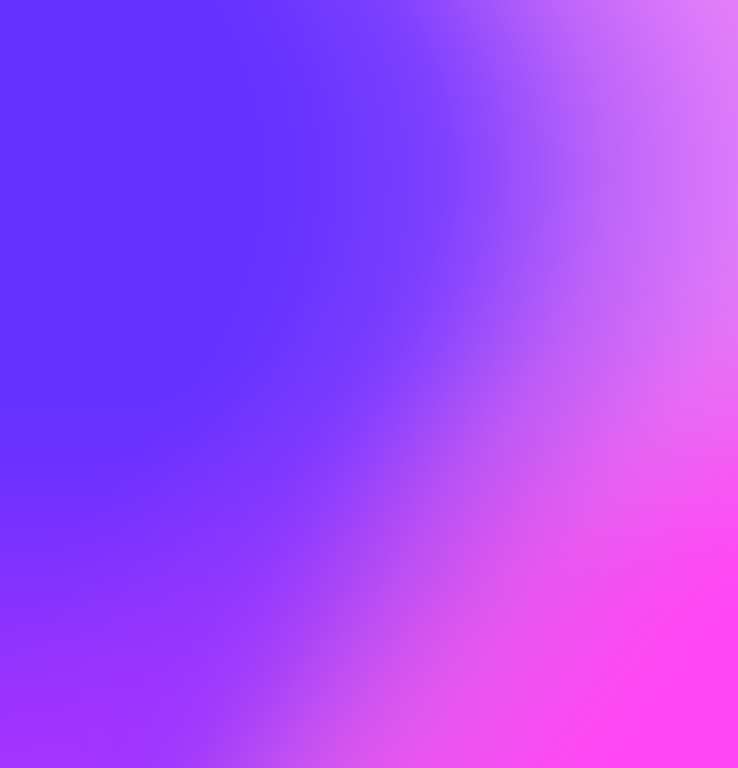
Write a WebGL 2 fragment shader that draws this background.

```glsl
#version 300 es
precision highp float;
// Soft blue-to-pink gradient. A bent distance field runs from the blue upper left
// to the right and bottom edges. Two colour ramps along it, a lilac one above and
// a magenta one below, are blended by height, then a violet glow lifts the lower left.

uniform vec2 u_resolution;
out vec4 fragColor;

// Shape of the field
const float SLANT = 0.74;         // lean of the lower bands
const float BEND = 1.35;          // how far the bands curl back near the top
const float BEND_HEIGHT = 0.5;    // height where the curl begins

// Ramp stops along the field
const float STOPS[5] = float[5](0.62, 0.87, 1.065, 1.29, 1.52);
const float STOP_SOFTNESS = 0.05;

const vec3 BLUE = vec3(0.39, 0.19, 1.0);
const vec3 UPPER[5] = vec3[5](
    BLUE,
    vec3(0.49, 0.25, 1.00),
    vec3(0.72, 0.38, 0.98),
    vec3(0.88, 0.49, 0.98),
    vec3(0.97, 0.50, 0.95));
const vec3 LOWER[5] = vec3[5](
    BLUE,
    vec3(0.48, 0.22, 1.00),
    vec3(0.72, 0.31, 0.95),
    vec3(0.91, 0.345, 0.935),
    vec3(1.00, 0.28, 0.96));

// Heights between which the upper ramp gives way to the lower one
const float LOWER_FULL = 0.2;
const float UPPER_FULL = 0.75;

// Violet glow
const vec3 VIOLET = vec3(0.66, 0.20, 1.0);
const vec2 GLOW_DEPTH = vec2(0.45, 1.1);   // measured down from the top
const vec2 GLOW_FADE = vec2(0.8, 1.2);     // measured along the field

// Bands slant in the lower half and curl back toward the left at the top
float bentField(vec2 uv) {
    float curl = max(uv.y - BEND_HEIGHT, 0.0);
    return uv.x + SLANT * (1.0 - uv.y) + BEND * curl * curl;
}

// Sums the steps between stops, with overlapping edges to hide the joints
vec3 softRamp(vec3 colours[5], float field) {
    vec3 colour = colours[0];
    for (int i = 0; i < 4; i++) {
        float amount = smoothstep(STOPS[i] - STOP_SOFTNESS,
                                  STOPS[i + 1] + STOP_SOFTNESS, field);
        colour += (colours[i + 1] - colours[i]) * amount;
    }
    return colour;
}

void main() {
    vec2 uv = gl_FragCoord.xy / u_resolution;
    float field = bentField(uv);

    // Lilac above, magenta below
    float upperAmount = smoothstep(LOWER_FULL, UPPER_FULL, uv.y);
    vec3 colour = mix(softRamp(LOWER, field), softRamp(UPPER, field), upperAmount);

    // Violet glow in the lower left
    float glow = smoothstep(GLOW_DEPTH.x, GLOW_DEPTH.y, 1.0 - uv.y)
               * (1.0 - smoothstep(GLOW_FADE.x, GLOW_FADE.y, field));
    colour = mix(colour, VIOLET, glow);

    fragColor = vec4(clamp(colour, 0.0, 1.0), 1.0);
}
```
